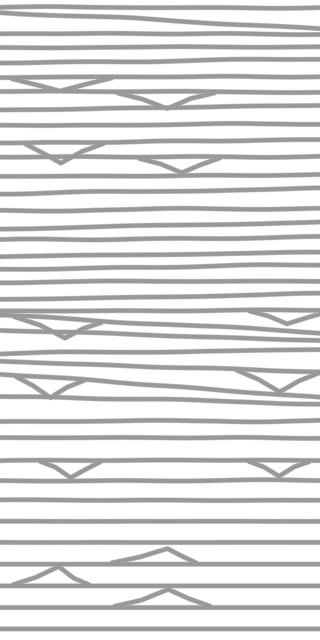
A Shadertoy shader for this pattern:

```glsl
// Thirty-eight hand-drawn grey rules cross a white sheet, some tilted or merging.
// Row heights come from a warped even spacing; thirteen shallow chevrons, ten
// hanging and three standing, are attached to chosen rows as bent strokes.

const float PI = 3.14159;
const int ROWS = 38;
const int CHEVRONS = 13;

float hash(float n) {
    return fract(sin(n * 12.9898 + 4.1) * 43758.5);
}

// 1D gradient noise, about -0.5 to 0.5
float gradientNoise(float x) {
    float cell = floor(x), f = x - cell;
    float a = (hash(cell) * 2.0 - 1.0) * f;
    float b = (hash(cell + 1.0) * 2.0 - 1.0) * (f - 1.0);
    return mix(a, b, f * f * f * (f * (f * 6.0 - 15.0) + 10.0));
}

float segmentDistance(vec2 p, vec2 a, vec2 b) {
    vec2 ap = p - a, ab = b - a;
    return length(ap - ab * clamp(dot(ap, ab) / dot(ab, ab), 0.0, 1.0));
}

// Depth of a row below the top edge at x, in canvas heights
float rowDepth(float row, float x) {
    float t = row / float(ROWS - 1);
    float loose = 1.0 - smoothstep(29.0, 34.0, row);

    // Spacing tightens above the middle and opens toward the bottom
    float depth = 0.0117 + 0.971 * t
        - 0.0547 * sin(PI * t) + 0.0169 * sin(2.0 * PI * t)
        - 0.0078 * sin(3.0 * PI * t) - 0.0065 * sin(4.0 * PI * t);
    depth += 0.007 * (hash(row + 70.0) - 0.5) * sin(PI * t);

    // Upper rows rise gently, one fan near the top and one lower down fall
    float rising = smoothstep(2.0, 4.0, row) * (1.0 - smoothstep(19.0, 21.0, row));
    float fan = exp(-pow(abs(row - 23.5) / 3.2, 4.0));
    float tilt = rising * (-0.0065 + 0.018 * (hash(row + 31.0) - 0.5))
        + fan * (0.017 + 0.0234 * cos(0.5 * PI * (row - 21.0)))
        + 0.025 * exp(-4.0 * (row - 1.0) * (row - 1.0));
    depth += tilt * (2.0 * x - 0.5);

    return depth + 0.0045 * loose * gradientNoise(x * 6.0 + row * 17.3);
}

// Row that carries a chevron: two groups of four, one pair, then three
float chevronRow(int n) {
    int m = n % 4;
    if (n < 8) return float(5 + 15 * (n / 4) + m + 2 * (m / 2));
    return n < 10 ? 29.0 : float(n + 24);
}

float chevronDistance(vec2 p, int n) {
    float id = float(n), row = chevronRow(n);
    float facing = n < 10 ? 1.0 : -1.0;
    bool onRight = (n + min(n / 4, 2) + n / 10) % 2 == 1;
    float x = onRight ? (n > 3 && n < 10 ? 0.435 : 0.28) : 0.095;
    x += 0.04 * (hash(id + 11.0) - 0.5);

    vec2 foot = vec2(x, rowDepth(row, x) + 0.003 * facing);
    float rise = facing * mix(0.018, 0.031, hash(id + 23.0));
    vec2 tip = foot + vec2(0.0, rise);

    // Each arm bends once between tip and row
    float d = 1.0;
    for (int side = -1; side <= 1; side += 2) {
        float s = float(side);
        float reach = mix(0.042, 0.09, hash(id * 3.0 + s + 40.0));
        float endX = x + s * reach;
        vec2 end = vec2(endX, rowDepth(row, endX) + 0.002 * facing);
        float bend = mix(0.35, 0.5, hash(id * 5.0 + s + 90.0));
        vec2 elbow = vec2(x + s * reach * 0.5, mix(end.y, tip.y, bend));
        d = min(d, segmentDistance(p, tip, elbow));
        d = min(d, segmentDistance(p, elbow, end));
    }
    return d;
}

void mainImage(out vec4 fragColor, in vec2 fragCoord) {
    // x runs 0 to 0.5 on the tall sheet, y is measured down from the top
    vec2 p = fragCoord / iResolution.y;
    p.y = 1.0 - p.y;

    float d = 1.0;
    for (int i = 0; i < ROWS; i++)
        d = min(d, abs(p.y - rowDepth(float(i), p.x)));
    for (int n = 0; n < CHEVRONS; n++)
        d = min(d, chevronDistance(p, n));

    float edge = 0.9 / iResolution.y;
    float ink = 1.0 - smoothstep(0.0037 - edge, 0.0037 + edge, d);
    fragColor = vec4(mix(vec3(1.0), vec3(0.6), ink), 1.0);
}
```
